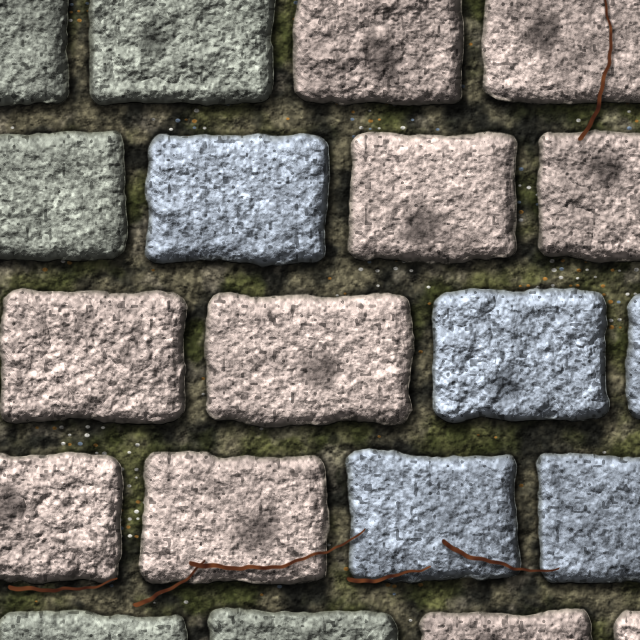
Give the GLSL for this texture, as a Shadertoy shader.

```glsl
// Weathered granite cobbles in staggered rows, with mossy joints, grit and fallen twigs.
#define ROW_PITCH 0.249
#define ROW_START -0.18
#define STONE_PITCH 0.32
#define JOINT_JITTER 0.16
#define GAP vec2(0.034, 0.047)
#define CORNER 0.022
#define EDGE_WEAR 0.022
#define ROUGHNESS 1.0
#define PEBBLE_CELL 0.013
#define TWIGS 6
#define LIGHT normalize(vec3(-0.35, 0.6, 0.75))

struct Stone { float dist; vec2 id; vec2 local; };

float hash(vec2 p) {
    return fract(sin(dot(p, vec2(127.1, 311.7))) * 43758.5453);
}

float noise(vec2 p) {
    vec2 i = floor(p), f = fract(p);
    f = f * f * (3.0 - 2.0 * f);
    vec2 e = vec2(1.0, 0.0);
    return mix(mix(hash(i), hash(i + e), f.x),
               mix(hash(i + e.yx), hash(i + e.xx), f.x), f.y);
}

float fbm(vec2 p) {
    float sum = 0.0, amp = 0.533;
    for (int o = 0; o < 4; o++) {
        sum += amp * noise(p);
        p = mat2(1.6, 1.2, -1.2, 1.6) * p + 7.3;
        amp *= 0.5;
    }
    return sum;
}

// Horizontal stagger of a row, and the position of one of its joints
float rowShift(float row) {
    return -0.12 * mod(row, 2.0) - 0.212 * step(3.5, row);
}
float joint(float i, float row) {
    return rowShift(row) + STONE_PITCH * (i + JOINT_JITTER * (hash(vec2(i, row)) - 0.5));
}

// Worn rounded block nearest to p
Stone findStone(vec2 p) {
    p += EDGE_WEAR * (vec2(fbm(p * 17.0), fbm(p * 17.0 + 40.0)) - 0.5);
    float row = floor((p.y - ROW_START) / ROW_PITCH);
    float i = floor((p.x - rowShift(row)) / STONE_PITCH);
    if (p.x < joint(i, row)) i -= 1.0;
    else if (p.x > joint(i + 1.0, row)) i += 1.0;
    float left = joint(i, row), right = joint(i + 1.0, row);
    vec2 id = vec2(i, row);
    vec2 center = vec2(0.5 * (left + right), ROW_START + (row + 0.5) * ROW_PITCH);
    center.y += 0.008 * (hash(id + 3.0) - 0.5);
    vec2 extent = 0.5 * (vec2(right - left, ROW_PITCH) - GAP);
    vec2 q = abs(p - center) - extent + CORNER;
    float d = length(max(q, 0.0)) + min(max(q.x, q.y), 0.0) - CORNER;
    return Stone(d, id, p - center);
}

// Relief: domed, hewn stones above gritty mortar
float relief(vec2 p) {
    Stone s = findStone(p);
    float t = clamp(-s.dist / 0.028, 0.0, 1.0);
    float rough = ROUGHNESS * mix(0.3, 1.0, hash(s.id + 9.0));
    float hewn = 0.022 * abs(fbm(p * 20.0 + s.id * 5.0) - 0.5) + 0.012 * fbm(p * 34.0);
    float grain = 0.0045 * fbm(p * 100.0);
    return 0.014 * t * (2.0 - t) + mix(0.012 * fbm(p * 45.0), rough * hewn + grain, smoothstep(0.0, 0.3, t));
}

vec3 stoneColor(vec2 p, Stone s) {
    float shift = 2.0 * step(abs(s.id.y - 1.5), 0.6);
    float warm = step(2.0, mod(s.id.x + shift, 4.0));
    vec3 col = mix(vec3(0.55, 0.58, 0.62), vec3(0.69, 0.63, 0.60), warm);
    col = mix(col, vec3(0.54, 0.55, 0.49), 0.8 * (1.0 - warm) * step(0.6, hash(s.id + 21.0)));
    col *= 0.93 + 0.2 * hash(s.id + 5.0);
    // Mineral grain, dark pits and broad stains
    col *= 0.7 + 0.4 * noise(p * 220.0) + 0.25 * noise(p * 115.0);
    col *= 1.0 - 0.4 * smoothstep(0.74, 0.9, noise(p * 140.0 + 31.0));
    col *= 0.78 + 0.44 * fbm(p * 10.0 + s.id);
    // Bruised hollow on some stones
    vec2 spot = s.local - 0.09 * (vec2(hash(s.id + 1.0), hash(s.id + 2.0)) - 0.5);
    float bruise = smoothstep(0.042, 0.008, length(spot) + 0.04 * (fbm(p * 35.0) - 0.5));
    col *= 1.0 - 0.42 * bruise * step(0.5, hash(s.id + 14.0));
    return mix(col, vec3(0.25, 0.25, 0.20), 0.6 * smoothstep(-0.011, 0.002, s.dist));
}

vec3 mortarColor(vec2 p, float px) {
    vec3 col = mix(vec3(0.13, 0.13, 0.115), vec3(0.37, 0.35, 0.28), smoothstep(0.3, 0.7, fbm(p * 28.0)));
    col = mix(col, vec3(0.26, 0.28, 0.13), 0.55 * smoothstep(0.45, 0.7, fbm(p * 13.0 + 60.0)));
    col = mix(col, vec3(0.50, 0.47, 0.41), 0.6 * smoothstep(0.58, 0.75, fbm(p * 21.0 + 90.0)));
    return col * (0.7 + 0.6 * noise(p * 180.0));
}

// Clustered grit; alpha holds coverage
vec4 pebbles(vec2 p, float px) {
    vec2 cell = floor(p / PEBBLE_CELL), f = fract(p / PEBBLE_CELL) - 0.5;
    f -= 0.3 * (vec2(hash(cell), hash(cell + 17.0)) - 0.5);
    float radius = 0.15 + 0.17 * hash(cell + 4.0), tone = hash(cell + 8.0);
    float d = (length(f * vec2(1.0, 1.3)) - radius) * PEBBLE_CELL;
    float present = step(0.975 - 0.5 * smoothstep(0.64, 0.8, noise(cell * 0.13)), hash(cell + 33.0));
    vec3 col = mix(vec3(0.80, 0.79, 0.76), vec3(0.62, 0.45, 0.23), step(0.5, tone));
    col = mix(col, vec3(0.45, 0.51, 0.58), step(0.78, tone));
    return vec4(col * (0.9 + 0.6 * f.y), present * smoothstep(px, -px, d));
}

// Distance to a bent, tapering twig
float twig(vec2 p, float i) {
    vec2 center = vec2(0.1 + 0.17 * i, 0.07 + 0.05 * hash(vec2(i, 2.0)) + 0.8 * step(4.5, i));
    float angle = 0.9 * (hash(vec2(i, 6.0)) - 0.35) + 1.2 * step(4.5, i);
    float reach = 0.05 + 0.1 * hash(vec2(i, 11.0));
    vec2 q = mat2(cos(angle), -sin(angle), sin(angle), cos(angle)) * (p - center);
    q.y -= 1.6 * q.x * q.x - 0.006 * (noise(q.xx * 40.0 + i) - 0.5);
    float width = 0.0026 - 0.0012 * q.x / reach;
    return length(vec2(max(abs(q.x) - reach, 0.0), q.y)) - width;
}

void mainImage(out vec4 fragColor, in vec2 fragCoord) {
    vec2 p = fragCoord / iResolution.y;
    float px = 1.0 / iResolution.y;
    Stone s = findStone(p);
    float onStone = smoothstep(px, -px, s.dist);

    // Joints, shaded by the stones above them
    vec3 ground = mortarColor(p, px);
    vec4 grit = pebbles(p, px);
    ground = mix(ground, grit.rgb, grit.a);
    float above = findStone(p + vec2(-0.005, 0.012)).dist;
    ground *= mix(0.42, 1.0, smoothstep(-0.006, 0.012, above)) * mix(0.6, 1.0, smoothstep(0.0, 0.009, s.dist));
    vec3 col = mix(ground, stoneColor(p, s), onStone);

    // Relief lighting
    vec2 e = vec2(0.002, 0.0);
    float h = relief(p);
    vec2 slope = vec2(relief(p + e.xy) - h, relief(p + e.yx) - h) / e.x;
    float light = dot(normalize(vec3(-slope, 1.0)), LIGHT) / LIGHT.z;
    col *= clamp(light, 0.35, 1.4);

    // Twigs with soft shadows
    for (int i = 0; i < TWIGS; i++) {
        float d = twig(p, float(i));
        col *= 1.0 - 0.4 * smoothstep(0.005, 0.0, twig(p + vec2(-0.002, 0.005), float(i)));
        vec3 bark = mix(vec3(0.46, 0.27, 0.16), vec3(0.22, 0.11, 0.08), noise(p * 90.0));
        col = mix(col, bark, smoothstep(px, -px, d));
    }
    fragColor = vec4(clamp(col, 0.0, 1.0), 1.0);
}
```
